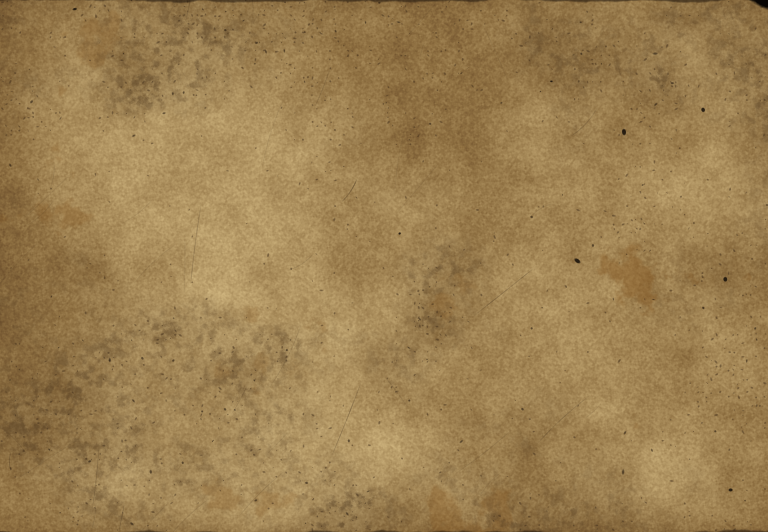
Write a WebGL 1 fragment shader that draws this texture.

```glsl
precision highp float;
// Aged, stained paper: layered value noise sets the tone, with ragged stains,
// clustered grime, hashed specks and hairline scratches laid over it.
// Worn dark borders and a fine fibre grain finish the sheet.

uniform vec2 u_resolution;

float hash(vec2 p) {
  vec3 q = fract(vec3(p.xyx) * 0.1031);
  q += dot(q, q.yzx + 33.33);
  return fract((q.x + q.y) * q.z);
}

vec2 hash2(vec2 p) {
  return vec2(hash(p + 17.3), hash(p + 71.9));
}

float noise(vec2 p) {
  vec2 i = floor(p), f = fract(p);
  f = f * f * (3.0 - 2.0 * f);
  return mix(mix(hash(i), hash(i + vec2(1, 0)), f.x),
             mix(hash(i + vec2(0, 1)), hash(i + vec2(1, 1)), f.x), f.y);
}

float fbm(vec2 p) {
  float sum = 0.0, amp = 0.516;
  for (int i = 0; i < 5; i++) {
    sum += amp * noise(p);
    p = mat2(0.8, 0.6, -0.6, 0.8) * p * 2.03 + 11.7;
    amp *= 0.5;
  }
  return sum;
}

// Straw-brown ramp, indexed by its red value
vec3 paperColor(float light) {
  vec3 low = mix(vec3(0.37, 0.25, 0.13), vec3(0.55, 0.43, 0.25), (light - 0.37) / 0.18);
  vec3 high = mix(vec3(0.55, 0.43, 0.25), vec3(0.71, 0.60, 0.40), (light - 0.55) / 0.16);
  return light < 0.55 ? low : high;
}

// One tilted oval speck per cell, present with the given chance
float specks(vec2 p, float cells, float chance, float radius) {
  vec2 cell = floor(p * cells);
  vec2 d = fract(p * cells) - mix(vec2(0.3), vec2(0.7), hash2(cell));
  float turn = 6.283 * hash(cell + 5.1);
  d = mat2(cos(turn), sin(turn), -sin(turn), cos(turn)) * d;
  d.x *= mix(0.45, 1.0, hash(cell + 9.4));
  float size = radius * mix(0.4, 1.2, hash(cell + 3.7));
  float soft = 0.7 * cells / u_resolution.y;
  float dotMask = 1.0 - smoothstep(size - soft, size + soft, length(d));
  return dotMask * step(hash(cell + 41.0), chance);
}

// Slightly bowed hairlines, mostly leaning to the right
float scratches(vec2 p, float aspect) {
  float mask = 0.0;
  float soft = 0.8 / u_resolution.y;
  for (int i = 0; i < 44; i++) {
    vec2 id = vec2(float(i) * 3.1, 8.0);
    vec2 d = p - hash2(id) * vec2(aspect * 0.85, 1.0);
    float angle = 1.05 + 1.1 * (hash(id + 2.0) - 0.5) + step(0.85, hash(id + 4.0));
    vec2 along = vec2(cos(angle), sin(angle));
    float halfLen = mix(0.015, 0.085, hash(id + 6.0));
    float t = dot(d, along) / halfLen;
    float side = dot(d, vec2(-along.y, along.x)) + 0.012 * (hash(id + 8.0) - 0.5) * t * t;
    float line = 1.0 - smoothstep(0.0003, 0.0003 + soft, abs(side));
    line *= 1.0 - smoothstep(0.6, 1.0, abs(t));
    mask = max(mask, line * mix(0.2, 0.75, pow(hash(id + 12.0), 3.0)));
  }
  return mask * (0.4 + 0.6 * noise(p * 60.0));
}

// Water stains with ragged outlines, spread by a low-discrepancy sequence
float stains(vec2 p, float aspect) {
  float mask = 0.0;
  float ragged = fbm(p * 17.0 + 6.0) - 0.5;
  for (int i = 0; i < 9; i++) {
    float k = float(i);
    vec2 center = fract(vec2(0.57, 0.49) + k * vec2(0.755, 0.57)) * vec2(aspect, 1.0);
    float size = mix(-0.005, 0.025, hash(vec2(k, 2.5)));
    float d = length((p - center) * vec2(0.75, 1.1)) + ragged * 0.32 - size;
    mask = max(mask, (1.0 - smoothstep(-0.03, 0.008, d)) * mix(0.35, 0.9, hash(vec2(k, 7.5))));
  }
  return mask;
}

void main() {
  vec2 p = gl_FragCoord.xy / u_resolution.y;
  float aspect = u_resolution.x / u_resolution.y;
  vec2 far = vec2(aspect, 1.0) - p;

  // Broad tone and mottling, darkened toward the borders
  float mottling = fbm(p * 8.0 + 31.0);
  float light = 0.655 + 0.22 * (fbm(p * 2.3 + 4.0) - 0.5) + 0.17 * (mottling - 0.5);
  light += 0.11 * (fbm(p * 27.0 + 53.0) - 0.5);
  float shade = 0.10 * exp(-p.x / 0.14) + 0.08 * exp(-far.x / 0.08)
              + 0.08 * exp(-far.y / 0.06) + 0.10 * exp(-p.y / 0.03);
  light -= shade * (0.3 + 1.2 * mottling);

  // Fibre grain, turned off the pixel axes
  vec2 fibre = mat2(0.8, 0.6, -0.6, 0.8) * p;
  light += 0.085 * (noise(fibre * 250.0) - 0.5) + 0.05 * (noise(fibre.yx * 390.0) - 0.5);
  vec3 color = paperColor(light);

  // Stains and dusty grime patches
  color = mix(color, vec3(0.52, 0.34, 0.13), 0.5 * stains(p, aspect));
  float grime = smoothstep(0.46, 0.76, fbm(p * vec2(2.6, 3.4) + 19.0));
  float dust = smoothstep(0.42, 0.78, fbm(p * 75.0));
  color = mix(color, vec3(0.34, 0.25, 0.14), grime * (0.2 + 0.5 * dust));

  // Scratches and specks, thicker where the grime gathers
  vec3 ink = vec3(0.10, 0.07, 0.04);
  float cluster = smoothstep(0.5, 0.75, fbm(p * 5.0 + 47.0)) + 0.6 * grime;
  color = mix(color, ink * 2.0, 0.5 * scratches(p, aspect));
  color = mix(color, ink * 2.4, 0.5 * specks(p, 120.0, 0.015 + 0.17 * cluster, 0.17));
  color = mix(color, ink * 1.5, 0.6 * specks(p + 3.3, 52.0, 0.008 + 0.05 * cluster, 0.09));
  color = mix(color, ink * 0.8, 0.85 * specks(p + 7.7, 21.0, 0.022, 0.065));

  // Worn dark rim and the broken top right corner
  float wear = fbm(p * 18.0) - 0.5;
  float rim = 1.0 - smoothstep(0.0, 0.005, min(far.y + 0.001, p.y + 0.003) + 0.015 * wear);
  float corner = far.x * 0.6 + far.y + 0.05 * wear - 0.022;
  color = mix(color, ink * 1.4, 0.6 * rim);
  color = mix(color, ink * 0.3, 1.0 - smoothstep(-0.004, 0.006, corner));

  gl_FragColor = vec4(clamp(color, 0.0, 1.0), 1.0);
}
```
